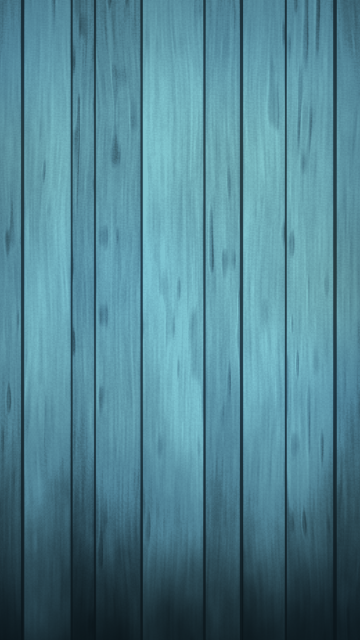
Write a WebGL 1 fragment shader that draws this texture.

```glsl
precision highp float;

uniform vec2 u_resolution;

// Seam positions, half widths and the tone of the plank right of each seam.
// Lengths are fractions of the canvas width.
const vec4 SEAMS_LEFT = vec4(0.0630, 0.1990, 0.2640, 0.3935);
const vec4 SEAMS_RIGHT = vec4(0.5680, 0.6710, 0.7940, 0.9305);
const vec4 HALF_LEFT = vec4(0.0042, 0.0024, 0.0024, 0.0030);
const vec4 HALF_RIGHT = vec4(0.0030, 0.0042, 0.0024, 0.0046);
const vec4 TONES_LEFT = vec4(0.89, 0.64, 0.68, 0.92);
const vec4 TONES_RIGHT = vec4(0.79, 0.86, 0.87, 0.74);
const float FIRST_TONE = 0.80;

const vec3 DEEP = vec3(0.035, 0.075, 0.095);
const vec3 TEAL = vec3(0.31, 0.51, 0.58);
const vec3 PALE = vec3(0.50, 0.77, 0.81);

const vec2 GRAIN_SCALE = vec2(95.0, 6.0);
const vec2 CRACK_SCALE = vec2(62.0, 9.0);
const vec2 STAIN_SCALE = vec2(6.0, 2.6);
const float GRAIN_DEPTH = 0.20;
const float RELIEF_DEPTH = 0.16;
const float CRACK_DEPTH = 0.32;
const float STAIN_DEPTH = 0.38;
const float SPECKLE_DEPTH = 0.09;
const float RELIEF_STEP = 0.0035;

float hash(vec2 p) {
  return fract(sin(dot(p, vec2(127.1, 311.7))) * 43758.5453);
}

float noise(vec2 p) {
  vec2 i = floor(p);
  vec2 f = fract(p);
  f = f * f * (3.0 - 2.0 * f);
  return mix(mix(hash(i), hash(i + vec2(1.0, 0.0)), f.x),
             mix(hash(i + vec2(0.0, 1.0)), hash(i + 1.0), f.x), f.y);
}

float fbm(vec2 p) {
  float sum = 0.0;
  float amplitude = 0.5;
  for (int i = 0; i < 4; i++) {
    sum += amplitude * noise(p);
    p = p * 2.1 + 17.3;
    amplitude *= 0.5;
  }
  return sum / 0.9375;
}

// Long fibres with a finer layer on top
float grain(vec2 p) {
  return 0.6 * noise(p * GRAIN_SCALE) + 0.4 * noise(p * GRAIN_SCALE * vec2(1.9, 2.3) + 40.0);
}

// Short splits, grouped in worn areas
float cracks(vec2 p) {
  float wear = smoothstep(0.3, 0.7, noise(p * vec2(11.0, 3.0) + 8.0));
  return wear * smoothstep(0.66, 0.92, noise(p * CRACK_SCALE));
}

// Four seams: counts planks passed, picks the tone, gathers groove and edges
void addSeams(float x, vec4 seams, vec4 halves, vec4 tones, float pixel,
              inout float plank, inout float tone, inout float groove, inout float edge) {
  for (int i = 0; i < 4; i++) {
    float offset = x - seams[i];
    float passed = step(0.0, offset);
    float gap = abs(offset) - halves[i];
    plank += passed;
    tone = mix(tone, tones[i], passed);
    groove = max(groove, 1.0 - smoothstep(-0.6 * pixel, 0.9 * pixel, gap));
    edge += (passed * 0.12 - 0.08) * exp(-max(gap, 0.0) / 0.004);
  }
}

void main() {
  vec2 uv = gl_FragCoord.xy / u_resolution;
  vec2 p = gl_FragCoord.xy / u_resolution.x;
  float pixel = 1.0 / u_resolution.x;

  // Planks
  float plank = 0.0;
  float tone = FIRST_TONE;
  float groove = 0.0;
  float edge = 0.0;
  addSeams(p.x, SEAMS_LEFT, HALF_LEFT, TONES_LEFT, pixel, plank, tone, groove, edge);
  addSeams(p.x, SEAMS_RIGHT, HALF_RIGHT, TONES_RIGHT, pixel, plank, tone, groove, edge);

  // Wood surface, shifted per plank and gently wavy
  vec2 wood = p + vec2(3.1, 7.7) * plank;
  wood.x += 0.022 * (noise(wood * vec2(9.0, 3.5)) - 0.5);
  vec2 beside = wood + vec2(RELIEF_STEP, 0.0);
  float fibre = grain(wood);
  float split = cracks(wood);
  float stain = fbm(p * STAIN_SCALE + 1.7 * plank);
  tone += GRAIN_DEPTH * (fibre - 0.5) + RELIEF_DEPTH * (fibre - grain(beside));
  tone += CRACK_DEPTH * (0.5 * (cracks(beside) - split) - 0.7 * split);
  tone += STAIN_DEPTH * (stain - 0.48) + edge;
  tone += SPECKLE_DEPTH * (noise(p * 260.0) - 0.5);

  // Light falls off to the bottom, the top and the sides
  float height = uv.y + 0.14 * (stain - 0.5);
  float light = smoothstep(-0.10, 0.50, height);
  light *= 1.0 - 0.38 * smoothstep(0.80, 1.04, height);
  light *= 1.0 - 0.24 * pow(abs(2.0 * uv.x - 1.0), 3.0);
  tone = clamp(tone * light, 0.0, 1.0);
  tone = mix(tone, 0.16 * light, 0.92 * groove);

  // Colour ramp with a slight drift in hue
  vec3 color = mix(DEEP, TEAL, min(2.0 * tone, 1.0));
  color = mix(color, PALE, max(2.0 * tone - 1.0, 0.0));
  color += light * (noise(p * 3.0 + 5.0) - 0.5) * vec3(-0.03, -0.01, 0.04);
  gl_FragColor = vec4(color, 1.0);
}
```
